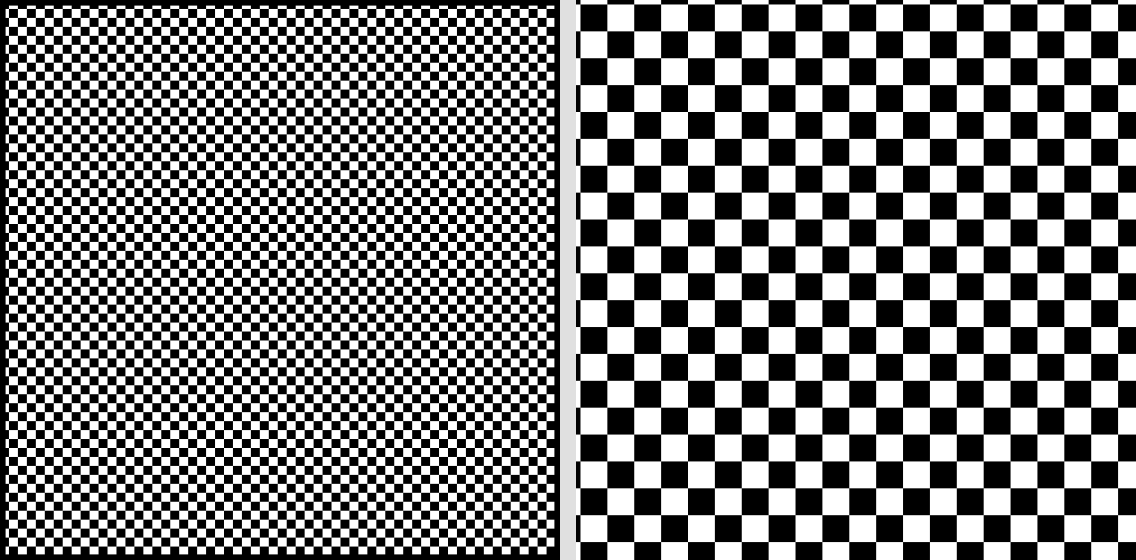
Left: the whole. Right: its middle third, enlarged.
A WebGL 1 fragment shader for this pattern:

```glsl
precision highp float;

// A fine black and white checkerboard, 62.5 cells across and down, counted
// from the top left corner and framed by a thin black border.
// Each axis is a signed square wave; their product gives the checks.

uniform vec2 u_resolution;

// Signed distance to the nearest cell edge, positive inside even cells.
vec2 cellWave(vec2 p) {
  return abs(mod(p - 0.5, 2.0) - 1.0) - 0.5;
}

void main() {
  vec2 uv = gl_FragCoord.xy / u_resolution;
  vec2 pixel = 1.0 / u_resolution;

  // Checks, with edges smoothed over one pixel
  vec2 cell = vec2(uv.x, 1.0 - uv.y) * 62.5;
  vec2 wave = clamp(cellWave(cell) * 2.0 / (62.5 * pixel), -1.0, 1.0);
  float white = 0.5 - 0.5 * wave.x * wave.y;

  // Border, one hundredth of the canvas on every side
  vec2 inset = min(uv, 1.0 - uv) - 0.01;
  vec2 inside = clamp(inset / pixel + 0.5, 0.0, 1.0);

  gl_FragColor = vec4(vec3(white * inside.x * inside.y), 1.0);
}
```
